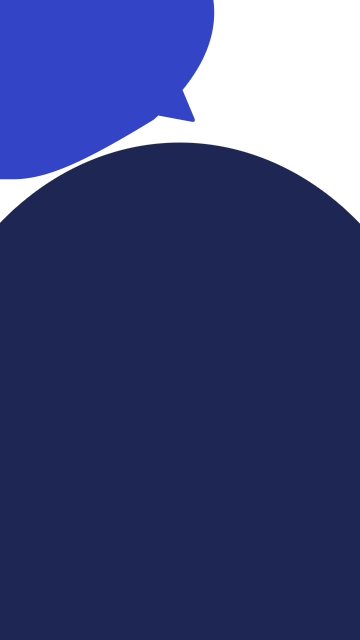
A Shadertoy shader for this background:

```glsl
const vec3 WHITE = vec3(1.0);
const vec3 BLUE = vec3(0.200, 0.267, 0.776);
const vec3 NAVY = vec3(0.116, 0.153, 0.325);

// Tall ellipse whose sides continue straight down
float domeDistance(vec2 p) {
    vec2 d = p - vec2(0.499, 1.315);
    d.y = min(d.y, 0.0);
    return (length(d / vec2(0.764, 0.919)) - 1.0) * 0.85;
}

// Parabolic right side meeting a hyperbolic underside
float bodyDistance(vec2 p) {
    float dy = p.y - 0.035;
    float side = (p.x - 0.595 + 1.9 * dy * dy) / length(vec2(1.0, 3.8 * dy));
    float dx = max(p.x - 0.035, 0.0);
    float bend = length(vec2(dx, 0.197));
    float under = p.y - 0.498 + 0.685 * (bend - 0.197);
    under /= length(vec2(1.0, 0.685 * dx / bend));
    return max(side, under);
}

// Wedge with a rounded tip
float tailDistance(vec2 p) {
    float radius = 0.0097;
    vec2 edges = vec2(dot(p - vec2(0.507, 0.25), vec2(0.922, -0.387)),
                      dot(p - vec2(0.4444, 0.3218), vec2(-0.183, 0.983))) + radius;
    return min(max(edges.x, edges.y), 0.0) + length(max(edges, 0.0)) - radius;
}

float coverage(float d) {
    return clamp(0.5 - d * iResolution.x, 0.0, 1.0);
}

void mainImage(out vec4 fragColor, in vec2 fragCoord) {
    // Canvas widths, measured down from the top edge
    vec2 p = vec2(fragCoord.x, iResolution.y - fragCoord.y) / iResolution.x;

    float bubble = min(bodyDistance(p), tailDistance(p));
    vec3 color = mix(WHITE, BLUE, coverage(bubble));
    color = mix(color, NAVY, coverage(domeDistance(p)));
    fragColor = vec4(color, 1.0);
}
```
